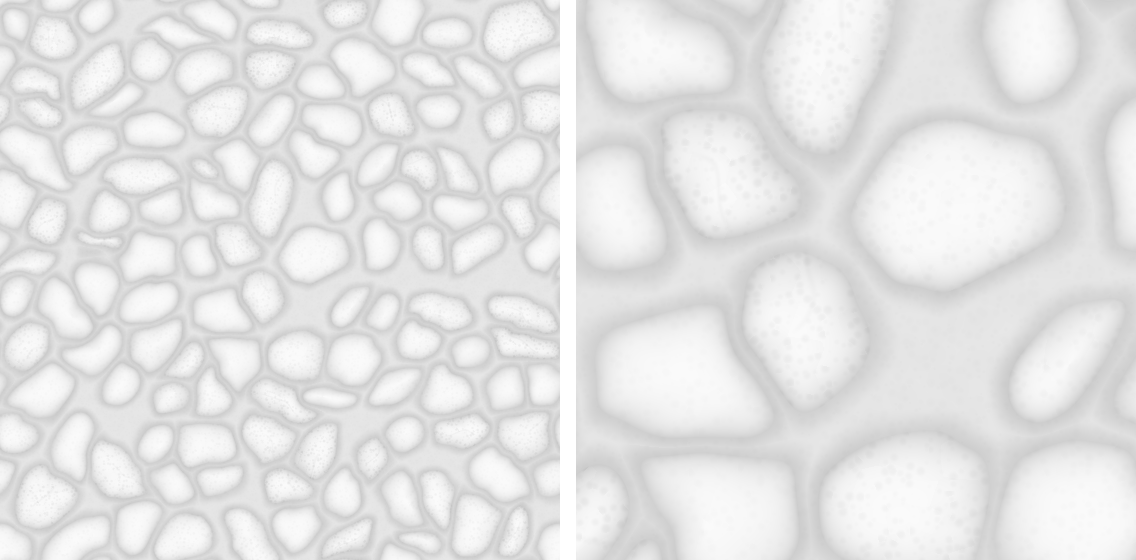
Left: the whole. Right: its middle third, enlarged.
A WebGL 1 fragment shader for this texture map:

```glsl
precision highp float;

uniform vec2 u_resolution;

#define GRID vec2(10.0, 12.0)   // stones across and up, rows must be even
#define SPAN 10.0               // stone units per canvas side
#define STONE_SIZE 0.52
#define ROUNDING 16.0           // higher gives sharper corners
#define GAP 0.045
#define RIM_WIDTH 0.085
#define CONTACT_SHADE 0.812
#define GROUND_SHADE 0.900
#define STONE_SHADE 0.982
#define ROUGHNESS 0.055

const float TAU = 6.2831853;

vec2 hash2(vec2 p) {
  vec2 k = vec2(dot(p, vec2(127.1, 311.7)), dot(p, vec2(269.5, 183.3)));
  return fract(sin(k) * 43758.545);
}

vec2 wrapCell(vec2 cell, vec2 period) {
  return floor(mod(cell + 0.5, period));
}

// Layered sines with whole frequencies, so they wrap at the canvas edge
float waves(vec2 uv, float phase) {
  float a = sin(TAU * dot(uv, vec2(7.0, 4.0)) + phase);
  float b = sin(TAU * dot(uv, vec2(-5.0, 9.0)) + phase * 2.3 + a);
  float c = sin(TAU * dot(uv, vec2(17.0, -12.0)) + phase * 3.7 + b);
  return (a + b + 0.6 * c) / 2.6;
}

// Cellular noise: distance to nearest point, and that point's random value
vec2 cellular(vec2 uv, float count) {
  vec2 p = uv * count;
  vec2 base = floor(p);
  vec2 nearest = vec2(2.0, 0.0);
  for (int y = -1; y <= 1; y++) {
    for (int x = -1; x <= 1; x++) {
      vec2 cell = base + vec2(float(x), float(y));
      vec2 h = hash2(wrapCell(cell, vec2(count)) + 51.0);
      float d = length(cell + h - p);
      if (d < nearest.x) nearest = vec2(d, fract(h.x * 37.0 + h.y * 11.0));
    }
  }
  return nearest;
}

// Elliptic field of one stone and its gradient; local is the stone's own frame
vec3 stoneField(vec2 uv, vec2 cell, out vec2 local) {
  vec2 id = wrapCell(cell, GRID);
  vec2 jitter = hash2(id) * 0.76 + 0.12;
  vec2 form = hash2(id + 17.0);
  float angle = 0.2 + (hash2(id + 31.0).x - 0.5) * 2.5;
  float size = STONE_SIZE * mix(0.72, 1.22, form.x);
  float stretch = sqrt(mix(1.05, 2.1, form.y * form.y));
  vec2 axes = size * vec2(stretch, 1.0 / stretch);

  vec2 center = cell + jitter + vec2(0.5 * mod(id.y, 2.0), 0.0);
  vec2 d = (uv - center / GRID) * SPAN;
  float c = cos(angle);
  float s = sin(angle);
  local = vec2(c * d.x + s * d.y, c * d.y - s * d.x) / axes;
  float f = length(local);
  vec2 g = local / axes / max(f, 0.001);
  return vec3(f, c * g.x - s * g.y, s * g.x + c * g.y);
}

void main() {
  vec2 uv = gl_FragCoord.xy / u_resolution;
  vec2 bent = uv + vec2(waves(uv, 0.7), waves(uv, 4.1)) * 0.0065;
  vec2 base = floor(bent * GRID);

  // Stone that owns this point
  vec3 own = vec3(1000.0, 0.0, 0.0);
  vec2 ownCell = base;
  vec2 ownLocal = vec2(0.0);
  vec2 local;
  for (int y = -2; y <= 2; y++) {
    for (int x = -2; x <= 2; x++) {
      vec2 cell = base + vec2(float(x), float(y));
      vec3 field = stoneField(bent, cell, local);
      if (field.x < own.x) {
        own = field;
        ownCell = cell;
        ownLocal = local;
      }
    }
  }

  // Rounded distance to its outline, positive inside
  float sum = exp(-ROUNDING * (1.12 - own.x) / max(length(own.yz), 1.0));
  for (int y = -2; y <= 2; y++) {
    for (int x = -2; x <= 2; x++) {
      vec2 cell = base + vec2(float(x), float(y));
      vec2 apart = abs(cell - ownCell);
      if (apart.x + apart.y > 0.5) {
        vec3 field = stoneField(bent, cell, local);
        float border = (field.x - own.x) / max(length(field.yz - own.yz), 1.0);
        sum += exp(-ROUNDING * border);
      }
    }
  }
  float edge = -log(sum) / ROUNDING - GAP;

  // Weathered surface: lumps, pits and an occasional crease
  vec2 trait = hash2(wrapCell(ownCell, GRID) + 73.0);
  float rough = ROUGHNESS * mix(0.2, 1.0, trait.x * trait.x);
  vec2 lump = cellular(bent + waves(uv, 2.0) * 0.004, 54.0);
  vec2 pit = cellular(uv, 160.0);
  float pits = 1.0 - smoothstep(0.1, 0.5, pit.x / (0.3 + pit.y));
  float bend = 0.18 * sin(ownLocal.x * 4.0 + trait.y * TAU) + trait.y - 0.5;
  float crease = 1.0 - smoothstep(0.0, 0.07, abs(ownLocal.y - bend));
  crease *= step(0.6, trait.x) * smoothstep(0.0, 0.6, sin(ownLocal.x * 3.0 + trait.x * 9.0));
  float wear = rough * (0.6 * lump.x * lump.y + pits * pit.y + 0.5 * crease);

  // Occlusion on the stones and on the ground between them
  float drift = waves(uv, 5.3);
  float contact = CONTACT_SHADE + 0.018 * drift;
  float rise = 1.0 - exp(-max(edge, 0.0) / (RIM_WIDTH * (1.0 + 0.3 * drift)));
  float stone = mix(contact, STONE_SHADE, rise) - wear;
  float ground = mix(contact, GROUND_SHADE, smoothstep(-0.02, 0.15, -edge));
  ground += 0.012 * (lump.x - 0.5) - 0.008 * pits;

  float pixel = SPAN / u_resolution.y;
  float shade = mix(ground, stone, smoothstep(-pixel, pixel, edge));
  gl_FragColor = vec4(vec3(shade), 1.0);
}
```
